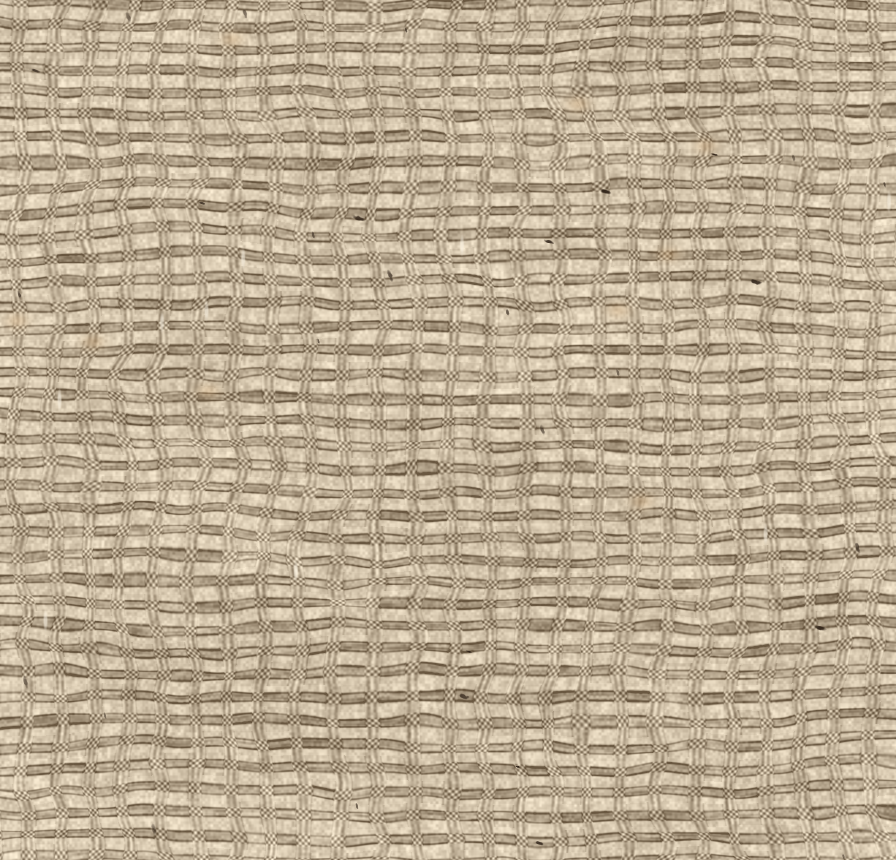
Reproduce this texture procedurally as a WebGL 1 fragment shader.

```glsl
precision highp float;
uniform vec2 u_resolution;

const vec2 REPEATS = vec2(25.0, 37.0);
const vec3 SHADOW = vec3(0.41, 0.34, 0.25);
const vec3 CREAM = vec3(1.00, 0.945, 0.845);
const vec3 FLECK = vec3(0.17, 0.12, 0.08);
const vec3 STAIN = vec3(0.77, 0.60, 0.40);
const vec3 SLUB = vec3(0.97, 0.94, 0.88);
const float BLOCK_HALF = 0.30;   // half width of a float, in cells
const float RIB_HALF = 0.24;     // half height of a dark rib, in cells
const float LINE_HALF = 0.045;   // half width of the rib lines, in cells
const float MESH_COLS = 6.0;
const float MESH_ROWS = 4.0;
const float WOBBLE = 0.30;
const float GRAIN = 0.24;
const int FLECKS = 30;
const int SLUBS = 9;
const float TAU = 6.2831853;

float hash(vec2 p) {
  return fract(sin(dot(p, vec2(127.1, 311.7))) * 43758.5453);
}

float noise(vec2 p) {
  vec2 i = floor(p), f = fract(p);
  f = f * f * (3.0 - 2.0 * f);
  return mix(mix(hash(i), hash(i + vec2(1.0, 0.0)), f.x),
             mix(hash(i + vec2(0.0, 1.0)), hash(i + 1.0), f.x), f.y);
}

// Soft-edged band around zero
float band(float d, float halfWidth, float soft) {
  return 1.0 - smoothstep(halfWidth - soft, halfWidth + soft, abs(d));
}

// Thread brightness, 0 in the gaps and 1 on the highlights
float weave(vec2 q, vec2 px) {
  vec2 cell = floor(q);
  vec2 f = fract(q) - 0.5;
  float vary = hash(cell);
  float warpStreak = noise(vec2(q.x * 10.0, q.y * 1.3));
  float weftStreak = noise(vec2(q.x * 1.6, q.y * 9.0) + 40.0);

  float ribHalf = RIB_HALF + 0.07 * (noise(q * 1.3 + 9.0) - 0.5);
  float rib = band(f.y, ribHalf, 0.04 + px.y * 0.5);
  float blockHalf = BLOCK_HALF + 0.08 * (vary - 0.5);
  float block = band(f.x, blockHalf, 0.02 + px.x * 0.5);

  // Pale floats and the fine warp between them
  float pillow = 1.0 - pow(abs(f.x) / 0.5, 3.0);
  float paleFloat = 0.67 + 0.10 * pillow + 0.16 * (warpStreak - 0.5) + 0.08 * (vary - 0.5);
  float warp = 0.60 + 0.13 * cos(TAU * q.x * MESH_COLS) + 0.30 * (warpStreak - 0.5);
  float open = mix(warp, paleFloat, block);

  // Rib: weft bars edged by two dark lines, with an open mesh between
  float lineY = abs(f.y) - 0.19 - 0.04 * (noise(q * 2.0 + 70.0) - 0.5);
  float line = band(lineY, LINE_HALF, 0.025 + px.y * 0.5);
  float bar = 0.60 + 0.40 * (weftStreak - 0.5) - 0.14 * vary;
  bar -= line * (0.30 + 0.22 * hash(cell + 5.3));
  float checks = cos(TAU * q.x * MESH_COLS) * cos(TAU * q.y * MESH_ROWS);
  float mesh = 0.46 + 0.34 * checks + 0.20 * (warpStreak - 0.5);
  float woven = mix(mesh, bar, block);
  woven -= 0.18 * (noise(vec2(q.x * 0.4, cell.y * 3.7)) - 0.5);

  // Dark gap at each end of a bar
  float gap = band(abs(f.x) - blockHalf, 0.03, 0.02 + px.x * 0.5);
  woven -= 0.20 * gap * hash(cell + 17.0);
  return mix(open, woven, rib);
}

void main() {
  vec2 uv = gl_FragCoord.xy / u_resolution;
  vec2 pos = gl_FragCoord.xy / u_resolution.x;
  float height = u_resolution.y / u_resolution.x;
  vec2 px = REPEATS / u_resolution;

  // Hand-woven drift of rows and columns
  vec2 q = uv * REPEATS + 0.5;
  vec2 drift = vec2(noise(uv * vec2(6.0, 11.0)), noise(uv * vec2(5.0, 8.0) + 30.0)) - 0.5;
  vec2 ripple = vec2(noise(q * 0.8 + 12.0), noise(q * 0.9 + 55.0)) - 0.5;
  q += WOBBLE * (2.0 * drift + ripple);

  float tone = weave(q, px);
  tone += GRAIN * (noise(uv * vec2(330.0, 300.0)) - 0.5);
  tone += 0.08 * (noise(uv * 5.0 + 21.0) - 0.5);
  vec3 color = mix(SHADOW, CREAM, clamp(tone, 0.0, 1.0));

  // Dark plant flecks and faint warm stains
  for (int i = 0; i < FLECKS; i++) {
    float id = float(i);
    vec2 center = vec2(hash(vec2(id, 1.7)), hash(vec2(id, 8.3)) * height);
    float kind = hash(vec2(id, 4.1));
    vec2 d = pos - center;
    d = kind > 0.45 ? d : d.yx;
    d.y += 0.25 * d.x;
    vec2 size = vec2(0.0055, 0.0022) * (0.5 + 0.7 * hash(vec2(id, 6.6)));
    float r = length(d / size) + 0.5 * (noise(pos * 400.0) - 0.5);
    color = mix(color, FLECK, (1.0 - smoothstep(0.4, 1.2, r)) * (0.45 + 0.5 * kind));
    vec2 s = (pos - center.yx) / vec2(0.012, 0.008);
    color = mix(color, STAIN, 0.28 * exp(-dot(s, s)) * step(0.7, kind));
  }

  // Pale upright slubs
  for (int i = 0; i < SLUBS; i++) {
    float id = float(i) + 60.0;
    vec2 d = pos - vec2(hash(vec2(id, 2.9)), hash(vec2(id, 7.1)) * height);
    float r = length(d / vec2(0.003, 0.013));
    color = mix(color, SLUB, 0.6 * (1.0 - smoothstep(0.3, 1.1, r)));
  }

  gl_FragColor = vec4(color, 1.0);
}
```
